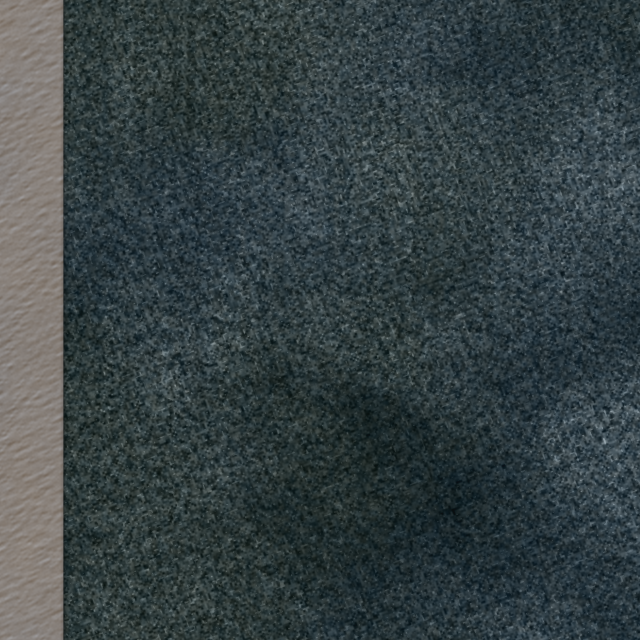
Reproduce this texture procedurally as a WebGL 2 fragment shader.

```glsl
#version 300 es
precision highp float;
// Dark slate surface with fine pale grain and cloudy patches, beside a narrow strip of rough beige plaster.

#define STRIP_WIDTH 0.099
#define GRAIN_SCALE 290.0
#define GRAIN_CONTRAST 0.31
#define SPARKLE 0.13
#define CLOUD_SCALE 4.5
#define CLOUD_CONTRAST 0.24
#define RELIEF_CONTRAST 0.15
#define SLATE_GREEN vec3(0.168, 0.215, 0.212)
#define SLATE_BLUE vec3(0.162, 0.218, 0.246)
#define PLASTER vec3(0.527, 0.500, 0.479)

uniform vec2 u_resolution;
out vec4 fragColor;

float hash(vec2 p) {
  return fract(sin(dot(p, vec2(127.1, 311.7))) * 43758.5453);
}

float noise(vec2 p) {
  vec2 cell = floor(p);
  vec2 f = fract(p);
  f = f * f * (3.0 - 2.0 * f);
  float low = mix(hash(cell), hash(cell + vec2(1.0, 0.0)), f.x);
  float high = mix(hash(cell + vec2(0.0, 1.0)), hash(cell + vec2(1.0, 1.0)), f.x);
  return mix(low, high, f.y);
}

mat2 rotation(float angle) {
  float c = cos(angle), s = sin(angle);
  return mat2(c, -s, s, c);
}

float fbm(vec2 p) {
  float sum = 0.0, weight = 0.5;
  for (int i = 0; i < 5; i++) {
    sum += weight * noise(p);
    p = rotation(0.6) * p * 2.03 + 17.3;
    weight *= 0.55;
  }
  return sum / 1.055;
}

float segmentDistance(vec2 p, vec2 a, vec2 b) {
  vec2 d = b - a;
  return length(p - a - d * clamp(dot(p - a, d) / dot(d, d), 0.0, 1.0));
}

vec3 slate(vec2 uv) {
  // Cloudy patches: pale along both sides, dark along a falling diagonal
  float cloud = CLOUD_CONTRAST * (fbm(uv * CLOUD_SCALE + 3.7) - 0.5);
  float band = segmentDistance(uv, vec2(0.28, 0.62), vec2(0.66, 0.2));
  cloud -= 0.026 * exp(-band * band * 30.0);
  cloud += 0.050 * exp(-(uv.x - STRIP_WIDTH) * 9.0);
  cloud += 0.035 * smoothstep(0.75, 1.0, uv.x) * smoothstep(0.3, 1.0, uv.y);
  cloud += 0.012 * smoothstep(0.5, 1.0, uv.y);

  // Fine grain in two sizes, stronger where the surface is pale
  vec2 q = rotation(0.35) * uv;
  float grain = 0.62 * noise(q * GRAIN_SCALE) + 0.38 * noise(uv * GRAIN_SCALE * 0.57 + 41.0) - 0.5;
  float sparkle = smoothstep(0.68, 1.0, noise(q * GRAIN_SCALE * 0.85 + 91.0));
  float contrast = clamp(1.0 + 6.0 * cloud, 0.65, 1.6);
  float tone = cloud + contrast * (GRAIN_CONTRAST * grain + SPARKLE * sparkle);

  // Slow drift from green to blue, with faint colour flecks
  float blueness = fbm(uv * 3.1 + 29.0) + 0.5 * (uv.x - 0.5);
  vec3 color = mix(SLATE_GREEN, SLATE_BLUE, smoothstep(0.25, 0.75, blueness));
  float fleck = noise(uv * GRAIN_SCALE * 0.4 + 67.0) - 0.5;
  return max(color + tone + fleck * vec3(0.022, 0.0, -0.022), vec3(0.035, 0.055, 0.06));
}

float plasterHeight(vec2 uv) {
  vec2 q = rotation(0.45) * uv;
  float ridges = noise(q * vec2(60.0, 150.0));
  float pits = noise(q * vec2(130.0, 260.0) + 13.0);
  return 0.65 * ridges + 0.35 * pits;
}

vec3 plaster(vec2 uv) {
  // Shallow slanting ridges lit from above
  float relief = plasterHeight(uv) - plasterHeight(uv + vec2(-0.0015, 0.0035));
  float shade = RELIEF_CONTRAST * relief + 0.05 * (fbm(uv * 9.0 + 5.0) - 0.5);
  shade += 0.025 * (noise(uv * 330.0) - 0.5);
  float warmth = fbm(uv * 14.0 + 51.0) - 0.5 - 1.2 * relief;
  return PLASTER + shade + warmth * vec3(0.025, 0.0, -0.03);
}

void main() {
  vec2 uv = gl_FragCoord.xy / u_resolution;
  float pixel = 1.0 / u_resolution.x;
  float toEdge = uv.x - STRIP_WIDTH;

  // Join the two surfaces with a thin shadow on the slate side
  vec3 dark = slate(uv) * (1.0 - 0.5 * exp(-max(toEdge, 0.0) * 350.0));
  vec3 light = plaster(uv) * (1.0 - 0.12 * smoothstep(-0.006, 0.0, toEdge));
  float edge = smoothstep(-pixel, pixel, toEdge);
  fragColor = vec4(mix(light, dark, edge), 1.0);
}
```
